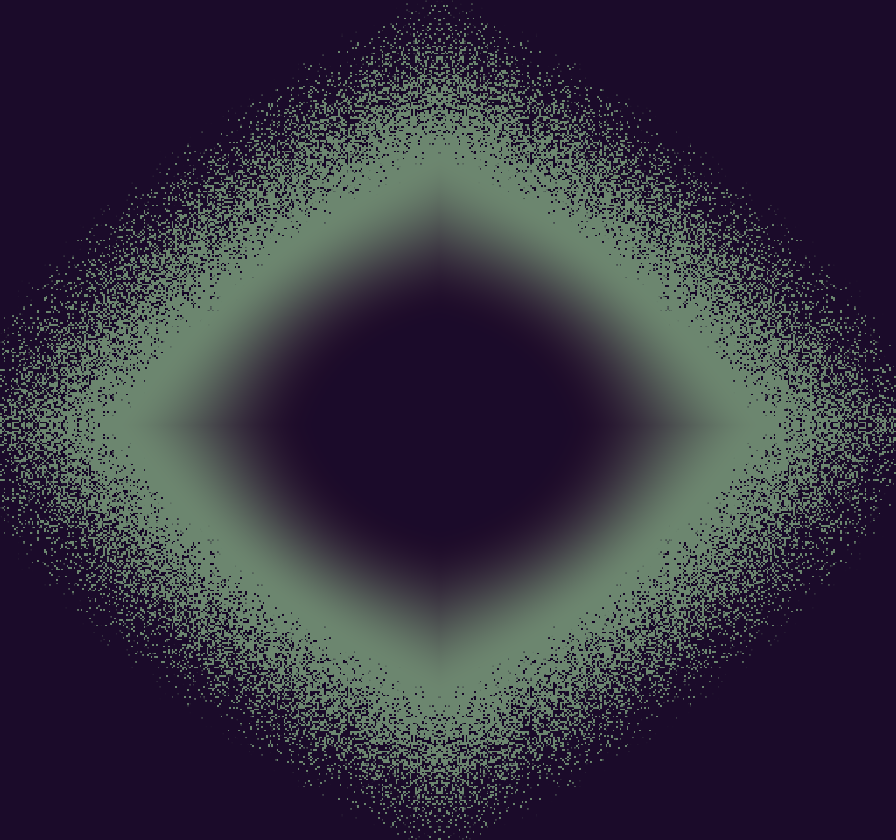
Write a Shadertoy shader that draws this background.

```glsl
// A green diamond-shaped halo around a dark core, dissolving outwards into grain.
// A blend of round and diamond distances shapes the contours; a smooth ramp
// lights the inside and a mirrored hash, thresholded by distance, scatters the grain.

// Layout, in units of the canvas height
const vec2  CENTER     = vec2(0.52292, 0.49375);
const vec2  HALO_RADII = vec2(0.385, 0.322);
const float GRAIN_ROWS = 480.0;

// Contours: share of the diamond distance near the core and in the halo
const float CORE_DIAMOND = 0.25;
const float HALO_DIAMOND = 0.60;
const vec2  BLEND_RANGE  = vec2(0.4, 0.9);

// Distances at which each part begins and ends (red starts first: warm rim)
const vec3  GLOW_START  = vec3(0.37, 0.41, 0.41);
const vec3  GLOW_END    = vec3(1.0);
const vec2  GRAIN_RANGE = vec2(0.93, 1.68);
const float GRAIN_SOFT  = 0.04;

// Colours
const vec3 NIGHT = vec3(0.106, 0.045, 0.163);
const vec3 GAP   = vec3(0.075, 0.015, 0.140);
const vec3 SAGE  = vec3(0.425, 0.525, 0.435);

float hash(vec2 cell) {
    vec3 q = fract(cell.xyx * 0.1031);
    q += dot(q, q.yzx + 33.33);
    return fract((q.x + q.y) * q.z);
}

// Round near the core, growing into a diamond with creases on both axes
float haloDistance(vec2 p) {
    vec2 q = abs(p) / HALO_RADII;
    float radius = length(q);
    float diamond = mix(CORE_DIAMOND, HALO_DIAMOND,
                        smoothstep(BLEND_RANGE.x, BLEND_RANGE.y, radius));
    return mix(radius, q.x + q.y, diamond);
}

// 1 on a lit grain, 0 in a gap
float grain(vec2 p, float gapChance) {
    float threshold = gapChance * (1.0 + GRAIN_SOFT);
    float value = hash(floor(abs(p) * GRAIN_ROWS));
    return smoothstep(threshold - GRAIN_SOFT, threshold, value);
}

void mainImage(out vec4 fragColor, in vec2 fragCoord) {
    vec2 p = fragCoord / iResolution.y - CENTER;
    // Keep the layout centred when the aspect ratio changes
    p.x -= 0.5 * (iResolution.x / iResolution.y - 512.0 / 480.0);

    float d = haloDistance(p);

    // Inner glow
    vec3 glow = mix(NIGHT, SAGE, smoothstep(GLOW_START, GLOW_END, vec3(d)));

    // Outer grain, with deeper gaps where it is dense
    float gapChance = smoothstep(GRAIN_RANGE.x, GRAIN_RANGE.y, d);
    vec3 gap = mix(GAP, NIGHT, smoothstep(0.1, 0.6, gapChance));

    fragColor = vec4(mix(gap, glow, grain(p, gapChance)), 1.0);
}
```
